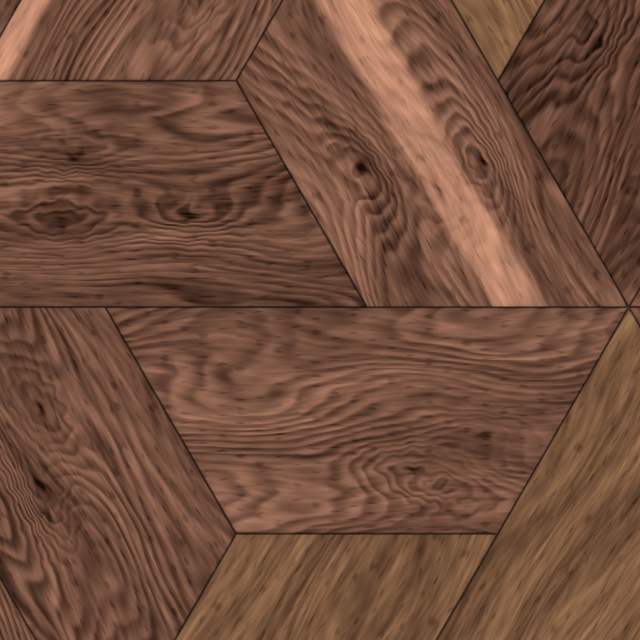
Reproduce this pattern procedurally as a WebGL 1 fragment shader.

```glsl
precision highp float;
// Walnut parquet of half-hexagon boards in three grain directions.

uniform vec2 u_resolution;

const float SIDE = 0.409;                   // short edge of a board
const float DEPTH = 0.354;                  // board width across the grain
const vec2 ANCHOR = vec2(0.778, 0.874);     // middle of one long edge
const vec2 LATTICE = vec2(0.2045, 0.354);   // half column, full row
const vec3 HEARTWOOD = vec3(0.29, 0.19, 0.14);
const vec3 PALEWOOD = vec3(0.60, 0.43, 0.33);

float hash(float n) {
  return fract(sin(n * 12.989 + 4.1) * 4375.85);
}

vec2 gradientAt(vec2 cell) {
  float a = 6.2832 * fract(sin(dot(cell, vec2(127.1, 311.7))) * 4375.85);
  return vec2(cos(a), sin(a));
}

float gradientNoise(vec2 p) {
  vec2 c = floor(p);
  vec2 f = p - c;
  vec2 w = f * f * f * (f * (f * 6.0 - 15.0) + 10.0);
  vec2 e = vec2(1.0, 0.0);
  float low = mix(dot(gradientAt(c), f), dot(gradientAt(c + e.xy), f - e.xy), w.x);
  float high = mix(dot(gradientAt(c + e.yx), f - e.yx), dot(gradientAt(c + e.xx), f - e.xx), w.x);
  return mix(low, high, w.y);
}

// Distance inside a half hexagon whose long edge lies on y = 0.
float boardInset(vec2 q) {
  float slanted = (SIDE - abs(q.x)) * 0.866 - q.y * 0.5;
  return min(min(q.y, DEPTH - q.y), slanted);
}

// x: swelling of the rings around knots, y: dark knot cores.
vec2 knots(vec2 q, float seed) {
  vec2 sum = vec2(0.0);
  for (int n = 0; n < 3; n++) {
    float id = seed + float(n) * 5.7;
    vec2 centre = vec2((hash(id) - 0.5) * SIDE, (0.15 + 0.7 * hash(id + 2.3)) * DEPTH);
    vec2 d = q - centre;
    d.y += 0.012 * gradientNoise(q * 45.0 + id);
    vec2 swell = d / vec2(0.085, 0.032);
    vec2 core = d / vec2(0.013, 0.005);
    sum += vec2(exp(-dot(swell, swell)), exp(-dot(core, core)));
  }
  return sum;
}

// Asymmetric growth rings: slow rise, then a sharper dark line.
float growthRing(float r) {
  float b = fract(r);
  return smoothstep(0.0, 0.65, b) * (1.0 - smoothstep(0.7, 1.0, b)) - 0.5;
}

// Wood tone: 0 is heartwood, 1 is pale wood, above 1 is sapwood.
float woodTone(vec2 q, float seed, float light, float sapwood) {
  vec2 s = q + vec2(seed, seed * 0.37);
  float plain = clamp(light, 0.0, 1.0);
  float drift = gradientNoise(s * vec2(2.8, 8.0));
  vec2 knot = knots(q, seed) * (1.0 - plain);
  float rings = 42.0 * q.y + mix(7.5, 2.5, plain) * drift + 3.2 * knot.x;
  rings += 0.6 * gradientNoise(s * vec2(9.0, 42.0));
  float figure = mix(0.55, 0.25, plain) * (0.7 + gradientNoise(s * vec2(3.0, 11.0) + 8.0));
  figure *= 1.0 - 0.6 * sapwood;

  float streaks = gradientNoise(vec2(s.x * 1.6, s.y * 17.0 + drift * 2.0));
  float strands = gradientNoise(vec2(s.x * 7.0, s.y * 85.0 + drift * 6.0));
  float fibres = gradientNoise(vec2(s.x * 22.0, s.y * 210.0 + drift * 10.0));
  float pores = smoothstep(0.22, 0.5, gradientNoise(s * vec2(34.0, 170.0) + 3.0));

  float tone = 0.52 + 0.13 * light + 0.06 * (hash(seed + 9.0) - 0.5);
  tone += 0.55 * streaks + 0.38 * strands + 0.35 * fibres + figure * growthRing(rings);
  tone -= 0.28 * pores + 0.12 * knot.x + 0.75 * knot.y;
  return tone + 0.85 * sapwood;
}

// Pale band running along the grain, with uneven borders.
float sapwoodBand(vec2 q, float centre) {
  float wander = 0.012 * gradientNoise(vec2(q.x * 6.0, q.y * 30.0));
  return 1.0 - smoothstep(0.026, 0.043, abs(q.y - centre + wander));
}

void main() {
  vec2 p = gl_FragCoord.xy / u_resolution.y;
  float pixel = 1.0 / u_resolution.y;

  // Find the board below this point: two boards per lattice cell.
  float inset = -10.0;
  vec2 q = vec2(0.0);
  float seed = 0.0;
  float light = 0.0;
  float sapwood = 0.0;
  for (int col = -1; col <= 1; col++) {
    for (int row = -1; row <= 1; row++) {
      for (int half_ = 0; half_ < 2; half_++) {
        float i = float(col), j = float(row), h = float(half_);
        vec2 middle = ANCHOR + LATTICE * (vec2(3.0 * i, i + 2.0 * j) - h);
        float turn = mix(i + 2.0 * j, 2.0 * i + j, h);
        float angle = radians(210.0 + 60.0 * h + 120.0 * turn);
        vec2 across = vec2(cos(angle), sin(angle));
        vec2 local = vec2(dot(p - middle, vec2(across.y, -across.x)), dot(p - middle, across));
        float d = boardInset(local);
        if (d > inset) {
          inset = d;
          q = local;
          seed = 7.3 * i + 13.1 * j + 29.7 * h + 51.0;
          light = abs(j) - abs(i);
          sapwood = (1.0 - h) * step(-0.5, turn) * sapwoodBand(local, 0.147 - 0.14 * turn);
        }
      }
    }
  }

  vec3 color = mix(HEARTWOOD, PALEWOOD, max(woodTone(q, seed, light, sapwood), -0.6));
  color *= mix(vec3(1.0, 0.98, 1.02), vec3(1.0, 1.02, 0.95), clamp(light, 0.0, 1.0));

  // Narrow dark joints with a faint shaded bevel.
  float joint = 1.0 - smoothstep(0.0006, 0.0012 + pixel, inset);
  float bevel = exp(-max(inset, 0.0) / 0.004);
  color *= 1.0 - 0.42 * joint - 0.12 * bevel;
  gl_FragColor = vec4(clamp(color, 0.0, 1.0), 1.0);
}
```
